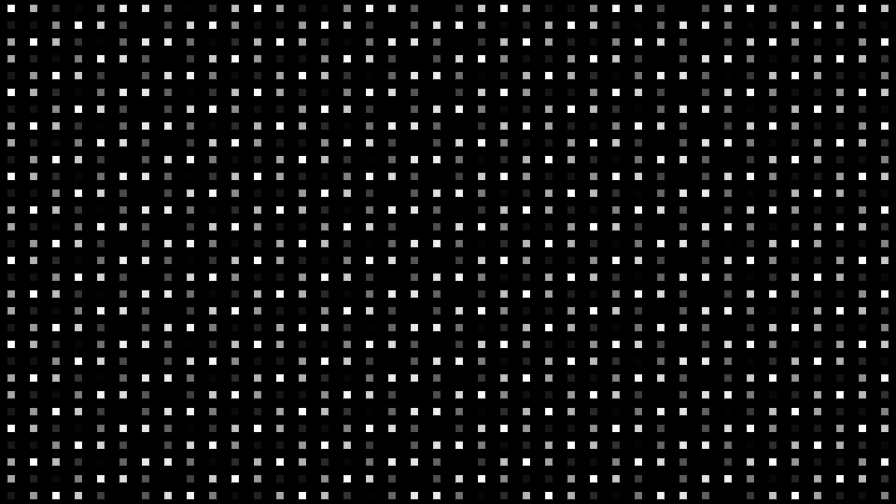
Give the GLSL for this pattern, as a Shadertoy shader.

```glsl
// A black field with a 40 by 30 lattice of small grey squares.
// Each square takes its brightness from one plane wave sampled at its cell,
// so the lights fall into slanting bands that drift across the lattice.

const float TAU = 6.2831853;
const vec2 GRID = vec2(40.0, 30.0);       // repeats across and down
const float HALF_SIDE = 0.0073;           // half a square's side, in canvas heights
const vec2 WAVE_PERIOD = vec2(5.45, 2.5); // cells per wave, across and down

// Signed distance to an axis-aligned square centred on the origin.
float squareDistance(vec2 p, float halfSide) {
    vec2 d = abs(p) - halfSide;
    return length(max(d, 0.0)) + min(max(d.x, d.y), 0.0);
}

// Coverage of a shape, smoothed over one pixel.
float coverage(float dist, float pixel) {
    return clamp(0.5 - dist / pixel, 0.0, 1.0);
}

// Brightness of a cell, counted from the upper left.
float waveBrightness(vec2 cell, vec2 period) {
    float phase = TAU * (cell.x / period.x + cell.y / period.y);
    return 0.5 + 0.5 * cos(phase);
}

void mainImage(out vec4 fragColor, in vec2 fragCoord) {
    // Split the canvas into cells, with rows counted downwards
    vec2 uv = fragCoord / iResolution.xy;
    vec2 gridPos = vec2(uv.x, 1.0 - uv.y) * GRID;
    vec2 cell = floor(gridPos);

    // Offset from the cell centre, in canvas heights
    vec2 cellSize = vec2(iResolution.x / iResolution.y, 1.0) / GRID;
    vec2 local = (fract(gridPos) - 0.5) * cellSize;

    // Light the square
    float mask = coverage(squareDistance(local, HALF_SIDE), 1.0 / iResolution.y);
    float grey = mask * waveBrightness(cell, WAVE_PERIOD);
    fragColor = vec4(vec3(grey), 1.0);
}
```
